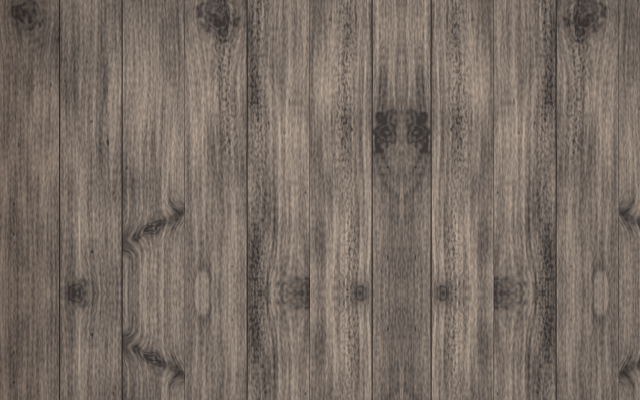
Give the GLSL for this texture, as a WebGL 2 fragment shader.

```glsl
#version 300 es
precision highp float;
// Weathered grey-brown planks with grain, speckled streaks and knots, folded about two axes.
uniform vec2 u_resolution;
out vec4 fragColor;

#define PLANK_WIDTH 0.15625
#define FIRST_SEAM 0.149
#define FOLD vec2(1.004, 0.733)
#define SEAM_WIDTH 0.0010
#define BASE_TONE 0.665
#define GRAIN 0.46
#define STREAK_DARK 0.30
#define KNOT_DARK 0.34
#define DARK_WOOD vec3(0.205, 0.190, 0.185)
#define LIGHT_WOOD vec3(0.635, 0.572, 0.518)

// One knot per plank: centre and radii, measured from the top left.
const vec4 KNOTS[7] = vec4[7](
    vec4(0.070, 0.035, 0.045, 0.050), vec4(0.194, 0.733, 0.029, 0.040),
    vec4(0.388, 0.567, 0.085, 0.018), vec4(0.545, 0.040, 0.060, 0.060),
    vec4(0.735, 0.733, 0.050, 0.055), vec4(0.900, 0.733, 0.014, 0.024),
    vec4(0.968, 0.330, 0.042, 0.058));

// Position across each plank of its speckled streak.
const float STREAKS[7] = float[7](0.3, 0.75, 0.35, 0.7, 0.2, 0.62, 0.1);

float hash(vec2 p) {
    vec3 q = fract(p.xyx * 0.1031);
    q += dot(q, q.yzx + 33.33);
    return fract((q.x + q.y) * q.z);
}

float corner(vec2 cell, vec2 offset) {
    float angle = 6.2832 * hash(cell);
    return dot(vec2(cos(angle), sin(angle)), offset);
}

// Gradient noise, roughly -0.7 to 0.7.
float noise(vec2 p) {
    vec2 i = floor(p), f = p - i, e = vec2(1.0, 0.0);
    vec2 w = f * f * f * (f * (f * 6.0 - 15.0) + 10.0);
    return mix(mix(corner(i, f), corner(i + e, f - e), w.x),
               mix(corner(i + e.yx, f - e.yx), corner(i + 1.0, f - 1.0), w.x), w.y);
}

float bump(float x, float width) {
    return exp(-x * x / (width * width));
}

void main() {
    vec2 canvas = gl_FragCoord.xy / u_resolution;
    vec2 p = gl_FragCoord.xy / u_resolution.y;
    p.y = 1.0 - p.y;
    p = FOLD - abs(p - FOLD);
    float pixel = 1.0 / u_resolution.y;

    // Plank index and position across it
    float s = (p.x - FIRST_SEAM) / PLANK_WIDTH;
    float id = clamp(floor(s) + 1.0, 0.0, 6.0);
    float across = s + 1.0 - id;
    float seed = id * 17.3;
    bool plain = id < 2.5 || id > 5.5;

    // Knot space, slanted on the third plank
    vec4 knot = KNOTS[int(id)];
    vec2 d = p - knot.xy;
    if (id == 2.0) d.y += 0.5 * d.x;
    d /= knot.zw;
    float r = length(d) + 0.6 * noise(p * 24.0 + seed) + 0.4 * noise(p * 60.0 + seed);

    // Grain lines that wander and part around the knot
    float bend = exp(-0.35 * dot(d, d));
    float x = p.x - 0.5 * bend * (p.x - knot.x);
    x += 0.012 * noise(vec2(p.x * 5.0 + seed, p.y * 2.5));
    float grain = 0.55 * noise(vec2(x * 24.0 + seed, p.y * 1.2))
                + 0.55 * noise(vec2(x * 75.0 + seed, p.y * 2.2))
                + 0.65 * noise(vec2(x * 160.0 + seed, p.y * 7.0))
                + 0.60 * noise(vec2(x * 210.0, p.y * 75.0) + seed);
    float tone = BASE_TONE + GRAIN * grain + 0.10 * (hash(vec2(id, 4.0)) - 0.5);
    tone += 0.30 * noise(p * vec2(7.0, 4.0) + seed) + 0.14 * noise(p * vec2(20.0, 13.0) + seed);

    // Speckled streak between pale lines
    float drift = across - STREAKS[int(id)] + 0.18 * noise(vec2(seed, p.y * 3.0));
    float fade = id == 3.0 ? 1.0 - smoothstep(0.32, 0.52, p.y) : 1.0;
    fade *= plain ? 0.25 : 0.8 + 0.6 * noise(vec2(seed + 9.0, p.y * 5.0));
    float speckle = smoothstep(-0.15, 0.4, noise(p * vec2(165.0, 95.0) + seed));
    tone -= STREAK_DARK * fade * bump(drift, 0.16) * (0.25 + 1.1 * speckle);
    tone += 0.17 * fade * (bump(abs(drift) - 0.22, 0.03) + bump(drift - 0.33, 0.02));

    // Small dark pits and short scratches
    float pit = noise(p * vec2(75.0, 40.0) + seed + 50.0);
    tone -= 0.30 * smoothstep(0.46, 0.6, pit);

    // Knot core, growth rings and stain
    float core = 1.0 - smoothstep(0.4, 1.3, r);
    tone -= KNOT_DARK * core * (0.75 + 0.25 * sin(r * 13.0));
    tone -= 0.18 * exp(-0.3 * r * r) + 0.04 * sin(r * 11.0) * exp(-0.5 * r);

    // Arched growth lines below the middle knot
    if (id == 6.0) {
        float arch = p.y + 25.0 * (p.x - FOLD.x) * (p.x - FOLD.x);
        tone += 0.07 * sin(arch * 110.0) * bump(arch - 0.47, 0.07);
    }

    // Pale oval on the fourth plank
    if (id == 3.0) {
        float oval = length((p - vec2(0.506, FOLD.y)) / vec2(0.021, 0.062));
        tone += 0.16 * (1.0 - smoothstep(0.75, 1.05, oval)) - 0.15 * bump(oval - 1.15, 0.15);
    }

    // Seams: every second one past the first is faint
    float seam = floor(s + 0.5);
    float gap = abs(s - seam) * PLANK_WIDTH;
    float strength = seam > 0.5 && mod(seam, 2.0) < 0.5 ? 0.35 : 0.85;
    float line = 1.0 - smoothstep(SEAM_WIDTH - pixel * 0.5, SEAM_WIDTH + pixel * 0.8, gap);
    tone -= 0.08 * strength * bump(gap, 0.008);

    // Colour, darker toward the left, dimmed corners
    vec3 color = mix(DARK_WOOD, LIGHT_WOOD, clamp(tone, 0.05, 1.1));
    color *= mix(vec3(0.84, 0.82, 0.81), vec3(1.0), smoothstep(0.0, 0.16, canvas.x));
    vec2 edge = canvas - 0.5;
    color *= 1.06 - 0.26 * dot(edge, edge);
    color = mix(color, vec3(0.13, 0.12, 0.12), line * strength);
    fragColor = vec4(color, 1.0);
}
```
